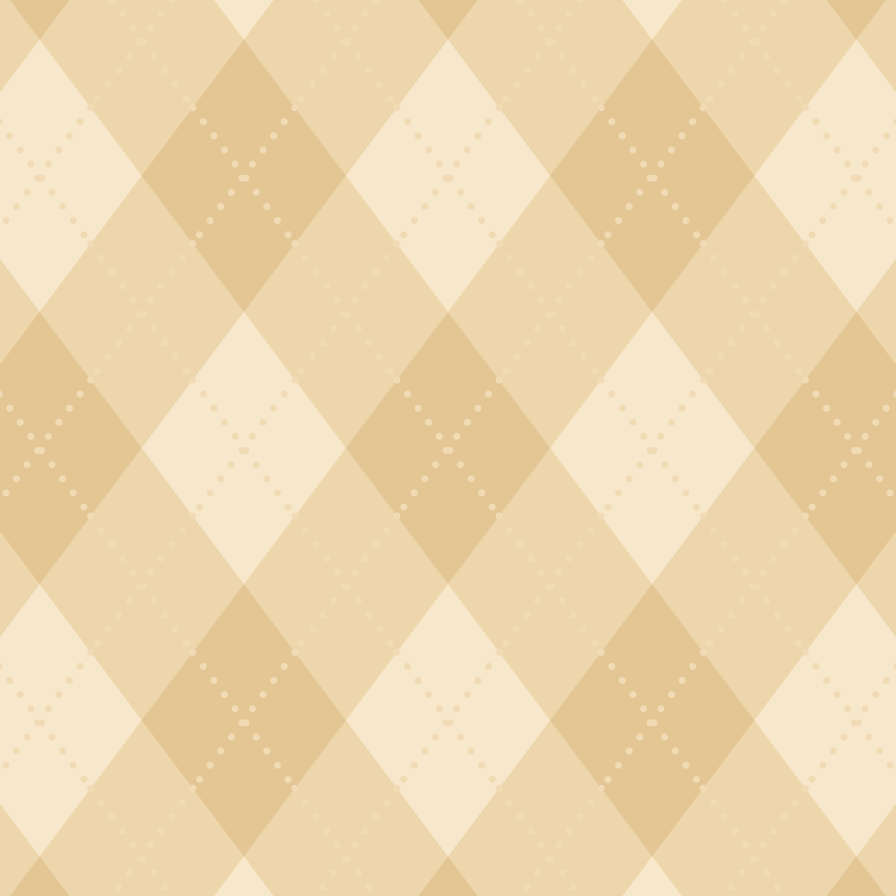
Give the GLSL for this pattern, as a Shadertoy shader.

```glsl
// Tonal argyle: rows of tall diamonds crossed by dotted diagonal stitching.

const vec2  DIAMOND_SIZE = vec2(0.2279, 0.3039);  // width and height of a diamond
const float DOT_RADIUS   = 0.0039;
const float DOT_SPACING  = 0.0197;

const vec3 BASE_COLOR  = vec3(0.929, 0.839, 0.671);
const vec3 LIGHT_COLOR = vec3(0.969, 0.910, 0.800);
const vec3 DARK_COLOR  = vec3(0.890, 0.776, 0.580);
const vec3 DOT_COLOR   = vec3(0.941, 0.860, 0.708);

// Alternating bands: +1 around even integers, -1 around odd ones
vec2 softBands(vec2 diagonal, float pixel) {
    vec2 fromEven = abs(mod(diagonal + 1.0, 2.0) - 1.0);
    float unitsPerCanvas = length(1.0 / DIAMOND_SIZE);
    return clamp(2.0 * (0.5 - fromEven) / (unitsPerCanvas * pixel), -1.0, 1.0);
}

// Distance to a row of dots that starts on the upper right edge of a diamond
float dotRowDistance(vec2 p) {
    vec2 start = 0.25 * DIAMOND_SIZE;
    vec2 direction = -normalize(DIAMOND_SIZE);
    float rowLength = 0.5 * length(DIAMOND_SIZE);
    vec2 q = p - start;
    float along = dot(q, direction);
    float lastDot = floor(rowLength / DOT_SPACING);
    float nearest = clamp(round(along / DOT_SPACING), 0.0, lastDot) * DOT_SPACING;
    // The far end carries the first dot of the next diamond
    return min(length(q - direction * nearest), length(q - direction * rowLength));
}

void mainImage(out vec4 fragColor, in vec2 fragCoord) {
    float pixel = 1.0 / iResolution.y;
    vec2 uv = (fragCoord - 0.5 * iResolution.xy) * pixel;

    // Diagonal coordinates turn every diamond into a unit cell
    vec2 grid = uv / DIAMOND_SIZE;
    vec2 diagonal = vec2(grid.x + grid.y, grid.x - grid.y);

    // Two crossing sets of bands give the dark, base and light tones
    vec2 bands = softBands(diagonal, pixel);
    float tone = 0.5 * (bands.x + bands.y);
    vec3 color = mix(BASE_COLOR, DARK_COLOR, max(tone, 0.0));
    color = mix(color, LIGHT_COLOR, max(-tone, 0.0));

    // Mirrored dot rows cross in each diamond
    vec2 cell = diagonal - round(diagonal);
    vec2 p = 0.5 * vec2(cell.x + cell.y, cell.x - cell.y) * DIAMOND_SIZE;
    float dotDistance = min(dotRowDistance(p), dotRowDistance(vec2(-p.x, p.y)));
    float dotMask = clamp(0.5 - (dotDistance - DOT_RADIUS) / pixel, 0.0, 1.0);
    color = mix(color, DOT_COLOR, dotMask);

    fragColor = vec4(color, 1.0);
}
```
